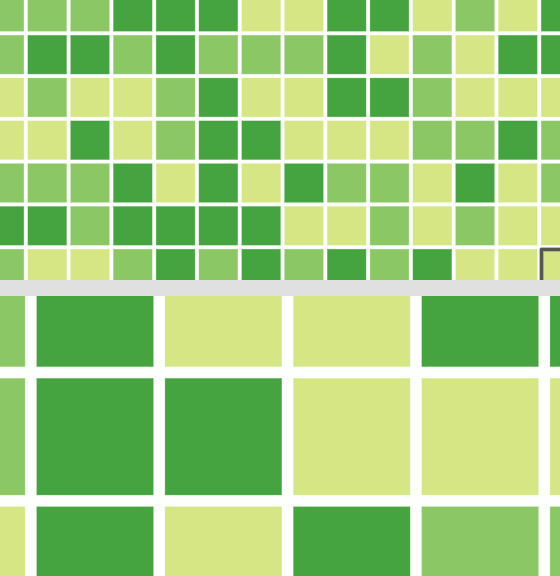
Top: the whole. Bottom: its middle third, enlarged.
Write a Shadertoy shader that draws this pattern.

```glsl
// Grid of square tiles in three random greens, parted by white grout, with one outlined tile.

const float PITCH = 0.1528;                 // tile spacing, in canvas heights
const vec2 GRID_ORIGIN = vec2(0.0922, 0.1172);
const float TILE_HALF = 0.455;              // half a tile, in cells
const vec2 OUTLINED_CELL = vec2(12.0, -1.0);

const vec3 GROUT = vec3(0.99, 1.00, 0.99);
const vec3 LIME = vec3(0.84, 0.90, 0.52);
const vec3 LEAF = vec3(0.55, 0.78, 0.40);
const vec3 FOREST = vec3(0.27, 0.64, 0.25);
const vec3 OUTLINE = vec3(0.33, 0.34, 0.32);

float hash(vec2 p) {
    return fract(sin(dot(p, vec2(127.1, 311.7))) * 43758.5453);
}

// Signed distance to an axis-aligned square
float squareDistance(vec2 p, float halfSize) {
    vec2 d = abs(p) - halfSize;
    return length(max(d, 0.0)) + min(max(d.x, d.y), 0.0);
}

// Coverage of a shape from its signed distance
float coverage(float d, float blur) {
    return 1.0 - smoothstep(-blur, blur, d);
}

// Random green, weighted by how often each one appears
vec3 tileColor(vec2 cell) {
    float pick = hash(cell + 17.0);
    return pick < 0.36 ? LIME : pick < 0.70 ? FOREST : LEAF;
}

void mainImage(out vec4 fragColor, in vec2 fragCoord) {
    vec2 uv = fragCoord / iResolution.y;
    vec2 grid = (uv - GRID_ORIGIN) / PITCH;
    vec2 cell = floor(grid);
    vec2 p = fract(grid) - 0.5;
    float blur = 0.8 / (iResolution.y * PITCH);

    // Tile over grout
    bool outlined = cell == OUTLINED_CELL;
    vec3 fill = outlined ? LIME : tileColor(cell);
    vec3 color = mix(GROUT, fill, coverage(squareDistance(p, TILE_HALF), blur));

    // Dark frame around the outlined tile
    if (outlined) {
        float frame = abs(squareDistance(p, 0.447)) - 0.043;
        color = mix(color, OUTLINE, coverage(frame, blur));
    }

    fragColor = vec4(color, 1.0);
}
```
